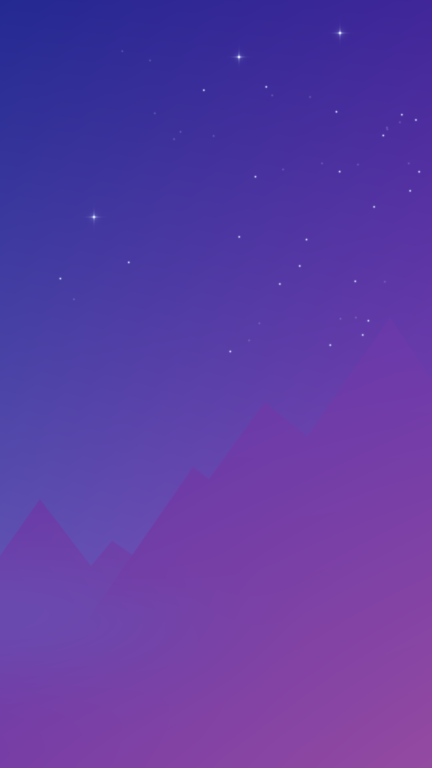
Write a Shadertoy shader that draws this background.

```glsl
// Starry dusk over layered mountains: a four-corner sky gradient, hashed stars
// and a few cross-shaped sparkles, then triangular peaks merged into two ranges
// whose lower slopes dissolve into violet mist.

const float ASPECT = 0.5625;   // canvas width in units of its height

// Two pseudo-random values in 0..1 from one number, without sine
vec2 hash2(float n) {
    vec3 p = fract(n * vec3(0.1031, 0.1030, 0.0973));
    p += dot(p, p.yzx + 33.33);
    return fract((p.xx + p.yz) * p.zy);
}

// Bell curve, 1 at zero
float bell(float d, float width) {
    return exp(-d * d / (width * width));
}

// Blend of four corner colours
vec3 fourCorners(vec2 t, vec3 lowL, vec3 lowR, vec3 highL, vec3 highR) {
    return mix(mix(lowL, lowR, t.x), mix(highL, highR, t.x), t.y);
}

// Height of a peak's slope above p; positive inside the mountain
float peak(vec2 p, vec2 apex, float leftSlope, float rightSlope) {
    float dx = p.x - apex.x;
    return apex.y - p.y - max(-dx * leftSlope, dx * rightSlope);
}

// Soft-edged coverage, with the slope's steepness taken into account
float coverage(float height, float pixel) {
    return smoothstep(-pixel, pixel, height / 1.7);
}

// Small round stars; every other one is faint
float starField(vec2 p) {
    float light = 0.0;
    for (int i = 0; i < 44; i++) {
        vec2 rnd = hash2(float(i) * 7.31 + 3.7);
        vec2 centre = vec2(sqrt(rnd.x) * ASPECT, mix(0.54, 0.94, rnd.y));
        float strength = (i % 2 == 0) ? 0.85 : 0.2;
        light += strength * bell(length(p - centre), 0.0014);
    }
    return light;
}

// Bright star with a four-armed cross and a faint halo
float sparkle(vec2 p, vec2 centre) {
    vec2 d = abs(p - centre);
    float arms = exp(-d.x / 0.004) * bell(d.y, 0.0011)
               + exp(-d.y / 0.004) * bell(d.x, 0.0011);
    return 0.5 * arms + 0.45 * bell(length(d), 0.0022)
         + 0.12 * bell(length(d), 0.006);
}

vec3 skyColour(vec2 uv) {
    return fourCorners(vec2(uv.x, (uv.y - 0.3) / 0.7),
        vec3(0.36, 0.31, 0.69), vec3(0.49, 0.27, 0.70),
        vec3(0.14, 0.16, 0.57), vec3(0.25, 0.15, 0.60));
}

vec3 rockColour(vec2 uv) {
    return fourCorners(vec2(uv.x, min(uv.y / 0.6, 1.0)),
        vec3(0.47, 0.24, 0.65), vec3(0.58, 0.29, 0.63),
        vec3(0.36, 0.22, 0.66), vec3(0.41, 0.22, 0.67));
}

void mainImage(out vec4 fragColor, in vec2 fragCoord) {
    vec2 uv = fragCoord / iResolution.xy;
    vec2 p = uv * vec2(ASPECT, 1.0);
    float pixel = 1.0 / iResolution.y;

    // Sky and stars
    vec3 colour = skyColour(uv);
    float light = starField(p);
    light += sparkle(p, vec2(0.4427, 0.957));
    light += sparkle(p, vec2(0.3112, 0.9258));
    light += sparkle(p, vec2(0.1224, 0.7174));
    colour = mix(colour, vec3(0.80, 0.86, 1.0), min(light, 1.0));

    // Far range on the left, near range rising to the right
    float farHeight = max(peak(p, vec2(0.052, 0.350), 1.42, 1.31),
                          peak(p, vec2(0.1458, 0.2956), 1.19, 0.68));
    float nearHeight = max(peak(p, vec2(0.2513, 0.392), 1.45, 0.75),
                       max(peak(p, vec2(0.345, 0.4766), 1.375, 0.83),
                           peak(p, vec2(0.508, 0.587), 1.446, 1.52)));
    float farCover = coverage(farHeight, pixel);
    float nearCover = coverage(nearHeight, pixel);

    // Mist gathers low on the left and hides the foot of the near range
    vec3 rock = rockColour(uv);
    vec3 mist = vec3(0.41, 0.30, 0.69);
    float mistSide = 1.0 - smoothstep(0.0, 0.75, uv.x);
    vec3 farRock = mix(rock, mist, 0.8 * mistSide * bell(uv.y - 0.20, 0.09));
    vec3 nearRock = mix(rock, mist, 0.5 * mistSide * bell(uv.y - 0.17, 0.07));
    float nearBlend = nearCover * smoothstep(0.17, 0.27, uv.y);
    nearBlend = max(nearBlend, smoothstep(0.2, 0.7, uv.x) * nearCover);

    vec3 mountains = mix(farRock, nearRock, nearBlend);
    colour = mix(colour, mountains, max(farCover, nearCover));
    fragColor = vec4(colour, 1.0);
}
```
